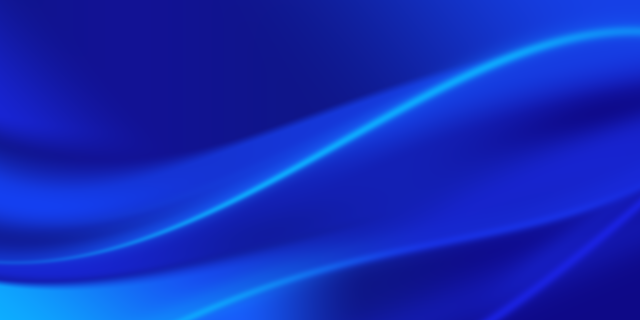
Give the GLSL for this background, as a WebGL 2 fragment shader.

```glsl
#version 300 es
precision highp float;
// Silky blue ribbons with glowing cyan edges sweeping over a deep navy backdrop.

uniform vec2 u_resolution;
out vec4 outColor;

// Palette
const vec3 NAVY   = vec3(0.055, 0.085, 0.53);
const vec3 INDIGO = vec3(0.055, 0.035, 0.53);
const vec3 ROYAL  = vec3(0.075, 0.125, 0.71);
const vec3 COBALT = vec3(0.095, 0.145, 0.84);
const vec3 BLUE   = vec3(0.085, 0.250, 0.90);
const vec3 AZURE  = vec3(0.090, 0.420, 0.99);
const vec3 CYAN   = vec3(0.050, 0.690, 1.00);

// Tuning
const float CORE_WIDTH = 0.013;   // half width of the main streak
const float HALO_WIDTH = 0.050;   // soft light around the main streak
const float STRAND_GLOW = 0.16;   // strength of the fine silk strands
const int STRANDS = 5;

// Quartic through five heights at x = 0, 1/4, 1/2, 3/4, 1.
float curve(float x, float a, float b, float c, float d, float e) {
    float t = 4.0 * x;
    float n2 = t * (t - 1.0) / 2.0;
    float n3 = n2 * (t - 2.0) / 3.0;
    float n4 = n3 * (t - 3.0) / 4.0;
    return a + t * (b - a) + n2 * (c - 2.0 * b + a)
         + n3 * (d - 3.0 * c + 3.0 * b - a)
         + n4 * (e - 4.0 * d + 6.0 * c - 4.0 * b + a);
}

float bell(float d, float width) {
    d /= width;
    return exp(-d * d);
}

// Coverage below an edge, where d is the height above it.
float below(float d, float softness) {
    return 1.0 - smoothstep(-softness, softness, d);
}

vec3 backdrop(vec2 p) {
    float fold = p.y - 0.505 - 0.055 * exp(-10.0 * p.x);
    float leftGlow = 1.0 - smoothstep(0.02, 0.28, p.x + 0.45 * (p.y - 0.53));
    leftGlow *= smoothstep(-0.03, 0.09, fold);
    float rightGlow = smoothstep(0.38, 1.02, p.x + 0.4 * (p.y - 0.85));
    vec3 col = mix(NAVY, vec3(0.07, 0.07, 0.58), bell(p.x - 0.2, 0.2));
    col = mix(col, COBALT, leftGlow);
    return mix(col, BLUE, rightGlow);
}

void main() {
    vec2 p = gl_FragCoord.xy / u_resolution;
    float x = p.x, y = p.y;

    // Heights of the flowing edges
    float streak = curve(x, 0.180, 0.272, 0.518, 0.782, 0.902);
    float crest  = curve(x, 0.500, 0.485, 0.645, 0.805, 0.910);
    float under  = curve(x, 0.100, 0.230, 0.455, 0.660, 0.785);
    float hem    = curve(x, 0.128, 0.153, 0.272, 0.390, 0.450);
    float sweep  = curve(x, -0.30, -0.035, 0.155, 0.268, 0.420);
    float s = x - 0.768;
    float corner = 1.38 * s + 0.8 * s * s;

    vec3 col = backdrop(p);

    // Upper ribbon, between the crest and the streak
    float leftSide = 1.0 - smoothstep(0.05, 0.38, x);
    float across = (y - streak) / max(crest - streak, 0.02);
    vec3 ribbon = mix(ROYAL, BLUE, 0.55 + 0.2 * smoothstep(0.2, 0.6, x));
    ribbon = mix(ribbon, vec3(0.08, 0.26, 0.97), 0.85 * leftSide * bell(across - 0.60, 0.27));
    ribbon = mix(ribbon, NAVY, 0.75 * leftSide * bell(across - 0.24, 0.18));
    col = mix(col, ribbon, below(y - crest, mix(0.075, 0.018, smoothstep(0.0, 0.4, x))));

    // Body below the streak
    vec3 body = mix(ROYAL, COBALT, 0.7 * smoothstep(0.65, 1.0, x) + 0.8 * (1.0 - smoothstep(0.1, 0.4, x)));
    body = mix(body, NAVY, 0.45 * bell(x - 0.42, 0.12) * bell(y - hem - 0.04, 0.07));
    body = mix(body, INDIGO, 0.95 * smoothstep(0.62, 0.95, x) * bell(y - under + 0.115, 0.085));
    float ray = y - 0.31 - 0.84 * (x - 0.61);
    body = mix(body, COBALT, 0.6 * smoothstep(0.55, 0.75, x) * bell(ray + 0.06, 0.07));
    float band = smoothstep(-0.07, 0.07, y - under) * smoothstep(0.38, 0.65, x);
    body = mix(body, BLUE, 0.85 * band);
    col = mix(col, body, below(y - streak, 0.012));

    // Bright pool under the hem
    col = mix(col, NAVY, 0.4 * bell(y - hem, 0.016) * (1.0 - smoothstep(0.4, 0.65, x)));
    float poolFade = 1.0 - smoothstep(0.26, 0.58, x);
    vec3 pool = mix(CYAN, vec3(0.09, 0.30, 0.95), smoothstep(-0.08, 0.42, x + 0.6 * y - 0.03));
    col = mix(col, pool, poolFade * below(y - hem + 0.012, mix(0.014, 0.07, x)));

    // Dark lower right, beneath the sweep
    vec3 deep = mix(vec3(0.09, 0.36, 0.98), NAVY, smoothstep(0.36, 0.58, x));
    deep = mix(deep, INDIGO, smoothstep(0.55, 0.8, x));
    deep = mix(deep, COBALT, 0.45 * bell(y - 0.85 * (x - 0.66), 0.09));
    col = mix(col, deep, below(y - sweep + 0.01, 0.025));

    // Lower streaks
    vec3 sweepColor = mix(CYAN, vec3(0.10, 0.20, 0.92), smoothstep(0.30, 0.70, x));
    col = mix(col, sweepColor, 0.75 * bell(y - sweep, 0.014));
    col = mix(col, sweepColor, 0.35 * bell(y - sweep - 0.02, 0.05));
    col = mix(col, vec3(0.11, 0.14, 0.93), 0.8 * bell(y - corner, 0.022));
    col = mix(col, COBALT, 0.45 * bell(y - corner - 0.06, 0.06) * smoothstep(0.7, 0.85, x));

    // Fine strands fanning out above the streak
    for (int i = 1; i <= STRANDS; i++) {
        float k = float(i) / float(STRANDS + 1);
        float strand = mix(streak, crest, 0.6 * k * k);
        float fade = smoothstep(0.0, 0.25, x) * (1.0 - smoothstep(0.5, 0.8, x));
        col = mix(col, AZURE, STRAND_GLOW * fade * (1.0 - 0.5 * k) * bell(y - strand, 0.016));
    }

    // Main streak with its halo
    float d = y - streak;
    float power = mix(0.25, 1.0, smoothstep(0.02, 0.45, x)) * (1.0 - 0.35 * smoothstep(0.75, 1.0, x));
    float width = CORE_WIDTH * mix(0.6, 1.35, smoothstep(0.1, 0.75, x));
    col = mix(col, AZURE, 0.45 * power * bell(d - 0.006, HALO_WIDTH * mix(0.6, 0.9, x)));
    col = mix(col, CYAN, 0.9 * power * bell(d, width));

    outColor = vec4(col, 1.0);
}
```
